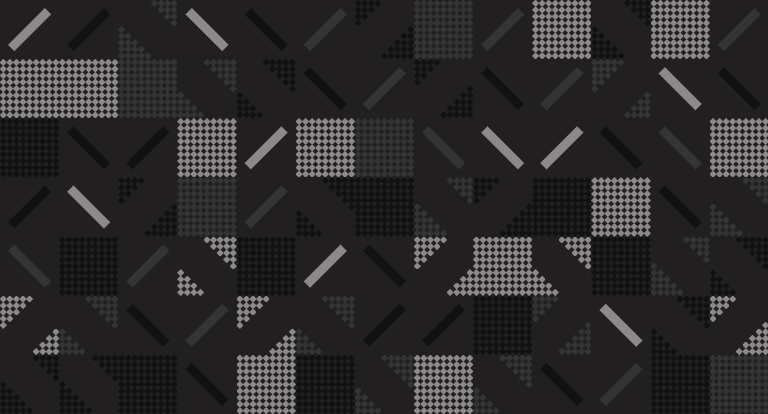
This pattern is drawn by a Shadertoy shader. Its source:

```glsl
const vec3 GROUND = vec3(0.133, 0.122, 0.129);
const vec3 DARK   = vec3(0.070, 0.065, 0.067);
const vec3 MID    = vec3(0.208, 0.203, 0.206);
const vec3 LIGHT  = vec3(0.545, 0.537, 0.537);

const int COLUMNS = 13;
const int ROWS = 7;
const int TILES = COLUMNS * ROWS;
const int DOTS = 9;          // diamonds along a tile edge
const int FULL_TILES = 26;   // tiles covered with diamonds
const int CORNER_TILES = 28; // tiles with two opposite triangles

// Fifth power modulo 91 visits every value exactly once
int permute(int x) {
    int square = x * x % TILES;
    return square * square % TILES * x % TILES;
}

// Shuffled rank of a tile, so that the kinds keep fixed shares
int shuffledRank(int index, int seed) {
    int r = permute((index + seed) % TILES);
    r = permute((r * 3 + 17 + seed) % TILES);
    return permute((r * 5 + 29) % TILES);
}

float coverage(float dist, float pixel) {
    return clamp(0.5 - dist / pixel, 0.0, 1.0);
}

float boxDistance(vec2 p, vec2 halfSize) {
    vec2 d = abs(p) - halfSize;
    return length(max(d, 0.0)) + min(max(d.x, d.y), 0.0);
}

// Slanted bar in the middle of a tile
float barMask(vec2 p, float pixel) {
    vec2 along = vec2(p.x + p.y, p.y - p.x) * 0.70711;
    return coverage(boxDistance(along, vec2(0.44, 0.076)), pixel);
}

// Grid of diamonds whose tips touch
float diamondMask(vec2 uv, float pixel) {
    vec2 d = abs(fract(uv * float(DOTS)) - 0.5);
    return coverage((d.x + d.y - 0.56) * 0.70711 / float(DOTS), pixel);
}

// A large and a small stepped triangle in opposite corners
float cornerMask(vec2 uv) {
    ivec2 dot2 = ivec2(floor(uv * float(DOTS)));
    int diagonal = dot2.x + dot2.y;
    return diagonal < 5 || diagonal > 12 ? 1.0 : 0.0;
}

// Picks a tone from the shares of light and mid tiles
vec3 toneFor(int rank, int count, float lightShare, float midShare) {
    float t = (float(rank) + 0.5) / float(count);
    return t < lightShare ? LIGHT : t < lightShare + midShare ? MID : DARK;
}

void mainImage(out vec4 fragColor, in vec2 fragCoord) {
    float pixel = float(ROWS) / iResolution.y;
    vec2 grid = fragCoord * pixel;
    ivec2 tile = ivec2(floor(grid));
    int index = tile.x + tile.y * COLUMNS;
    int rank = shuffledRank(index, 8);
    int turn = shuffledRank(index, 41);

    // Mirror each tile at random
    vec2 uv = fract(grid);
    if (turn % 5 < 2) uv.x = 1.0 - uv.x;
    if (turn > TILES / 2) uv = 1.0 - uv;

    // Choose the kind of tile and its tone
    float mask;
    vec3 tone;
    int barStart = FULL_TILES + CORNER_TILES;
    if (rank < FULL_TILES) {
        mask = diamondMask(uv, pixel);
        tone = toneFor(rank, FULL_TILES, 0.42, 0.21);
    } else if (rank < barStart) {
        mask = diamondMask(uv, pixel) * cornerMask(uv);
        tone = toneFor(rank - FULL_TILES, CORNER_TILES, 0.21, 0.38);
    } else {
        mask = barMask(uv - 0.5, pixel);
        tone = toneFor(rank - barStart, TILES - barStart, 0.24, 0.32);
    }
    fragColor = vec4(mix(GROUND, tone, mask), 1.0);
}
```
